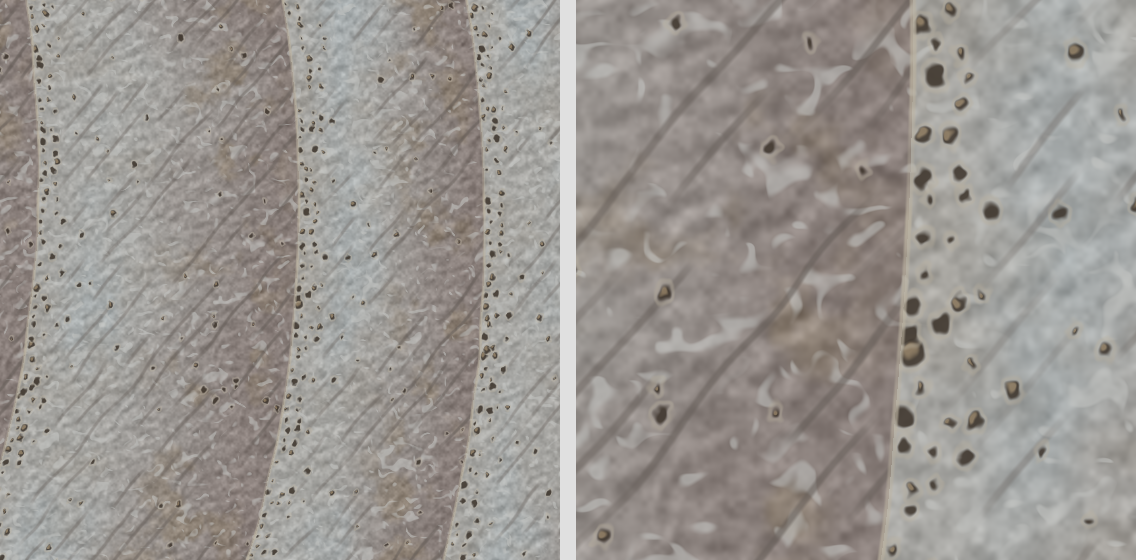
Left: the whole. Right: its middle third, enlarged.
This texture is drawn by a Shadertoy shader. Its source:

```glsl
const float EDGES[5] = float[5](-0.34, 0.069, 0.534, 0.866, 1.25); // ring borders
const vec3 EARLY = vec3(0.652, 0.650, 0.636);
const vec3 LATE = vec3(0.535, 0.492, 0.476);
const vec3 BLUISH = vec3(0.655, 0.685, 0.695);
const vec3 OCHRE = vec3(0.545, 0.490, 0.420);
const vec3 CREAM = vec3(0.730, 0.695, 0.625);
const vec3 FLECK = vec3(0.770, 0.775, 0.765);
const vec3 GROOVE = vec3(0.390, 0.360, 0.340);
const vec3 PORE = vec3(0.230, 0.195, 0.160);
const vec3 PORE_FILL = vec3(0.530, 0.455, 0.350);
const vec2 SAW_DIR = vec2(0.64, 0.77);
const float SAW_COUNT = 34.0;     // saw marks per canvas width
const float PORE_CELL = 0.0185;
const float EDGE_WIDTH = 0.0022;

float hash(vec2 p) {
    vec3 q = fract(p.xyx * 0.1031);
    q += dot(q, q.yzx + 33.33);
    return fract((q.x + q.y) * q.z);
}

float noise(vec2 p) {
    vec2 i = floor(p), f = fract(p);
    f = f * f * (3.0 - 2.0 * f);
    return mix(mix(hash(i), hash(i + vec2(1, 0)), f.x),
               mix(hash(i + vec2(0, 1)), hash(i + vec2(1, 1)), f.x), f.y);
}

float fbm(vec2 p) {
    float sum = 0.0, gain = 0.5;
    for (int i = 0; i < 4; i++) {
        sum += gain * noise(p);
        p = p * 2.03 + 17.3;
        gain *= 0.5;
    }
    return sum / 0.9375;
}

// Pores crowd the start of a ring and thin out away from it
vec3 addPores(vec3 color, vec2 q, float ring, float px) {
    vec2 home = floor(q / PORE_CELL);
    vec2 bent = q + 0.004 * (vec2(noise(q * 190.0), noise(q * 190.0 + 40.0)) - 0.5);
    for (int j = -1; j <= 1; j++)
    for (int i = -1; i <= 1; i++) {
        vec2 cell = home + vec2(i, j);
        vec2 seed = cell + vec2(61.0, 37.0) * (ring + 1.0);
        float dist = (cell.x + 0.5) * PORE_CELL;
        float chance = 0.05 + 0.85 * exp(-dist * dist / 0.0016);
        if (cell.x < 0.0 || hash(seed) > chance) continue;
        vec2 jitter = vec2(hash(seed + 11.7), hash(seed + 29.3));
        vec2 center = (cell + 0.2 + 0.6 * jitter) * PORE_CELL;
        float size = hash(seed + 47.1);
        float radius = mix(0.0024, 0.0074, size * size) * mix(0.65, 1.0, exp(-dist * 30.0));
        vec2 offset = (bent - center) * vec2(1.1, 0.9);
        float r = length(offset);
        float soft = max(0.0014, px);
        float halo = smoothstep(0.0025, 0.0, abs(r - radius - 0.0022));
        float body = 1.0 - smoothstep(radius - soft, radius + soft, r);
        // Some pores are plugged, leaving only a dark crescent
        float plug = step(0.55, hash(seed + 83.9));
        float inner = 1.0 - smoothstep(radius * 0.3, radius * 0.85, length(offset - radius * vec2(-0.25, 0.25)));
        color = mix(color, CREAM, 0.4 * halo);
        color = mix(color, mix(PORE, PORE_FILL, plug * inner), 0.85 * body);
    }
    return color;
}

void mainImage(out vec4 fragColor, in vec2 fragCoord) {
    vec2 p = fragCoord / iResolution.xy;
    float px = 1.0 / iResolution.y;

    // Bowed growth rings of uneven width
    float bow = p.y - (0.70 - 0.12 * p.x);
    float s = p.x + (0.24 - 0.05 * p.x) * bow * bow + 0.004 * (noise(p * vec2(3.0, 14.0)) - 0.5);
    float start = EDGES[0], stop = EDGES[1], ring = 0.0;
    for (int i = 1; i < 4; i++) {
        if (s > EDGES[i]) {
            start = EDGES[i];
            stop = EDGES[i + 1];
            ring = float(i);
        }
    }
    float d = s - start;
    float t = d / (stop - start);

    // Pale early wood darkening to brown late wood
    float cloud = fbm(p * vec2(9.0, 6.0));
    float age = smoothstep(0.25, 1.05, t + 0.35 * (cloud - 0.5));
    vec3 color = mix(EARLY, LATE, age);
    float cool = smoothstep(0.02, 0.10, d) * (1.0 - smoothstep(0.12, 0.24, d));
    color = mix(color, BLUISH, 0.8 * cool * smoothstep(0.35, 0.7, fbm(p * vec2(7.0, 4.0) + 8.0)));
    float stain = smoothstep(0.5, 0.72, fbm(p * 17.0 + 31.0));
    color = mix(color, OCHRE, stain * (0.12 + 0.5 * smoothstep(0.4, 0.75, t) * (1.0 - smoothstep(0.85, 1.0, t))));

    // Lumpy fibre relief lit from one side, and bright flecks
    vec2 saw = vec2(dot(p, SAW_DIR), dot(p, vec2(SAW_DIR.y, -SAW_DIR.x)));
    vec2 fibre = saw * vec2(62.0, 95.0) + 1.5 * noise(p * 40.0);
    color += 0.13 * (noise(fibre) - noise(fibre + vec2(0.35, -0.45)));
    color += 0.09 * (noise(p * 150.0) - 0.5) + 0.05 * (noise(p * 270.0) - 0.5);
    float fleck = smoothstep(0.68, 0.92, noise(p * vec2(85.0, 110.0) + 2.0 * noise(p * 60.0)));
    color = mix(color, FLECK, 0.55 * fleck);

    // Broken diagonal saw marks, each with a shaded flank
    float lane = saw.y * SAW_COUNT + 0.35 * noise(p * 16.0);
    float row = floor(lane);
    float across = fract(lane) - 0.5;
    float broken = smoothstep(0.35, 0.7, noise(vec2(saw.x * 15.0 + 9.0 * hash(vec2(row + 80.0, 3.0)), row * 7.0 + 300.0)));
    float depth = broken * smoothstep(0.01, 0.09, d) * mix(0.55, 0.85, age);
    float line = 1.0 - smoothstep(0.03, 0.10 + px * SAW_COUNT, abs(across));
    float flank = smoothstep(-0.45, 0.0, across) * (1.0 - smoothstep(0.0, 0.12, across));
    color = mix(color, GROOVE, depth * (0.55 * line + 0.14 * flank));

    color = addPores(color, vec2(d, p.y), ring, px);

    // Thin cream seam along each ring border
    float seam = 1.0 - smoothstep(0.4 * EDGE_WIDTH, EDGE_WIDTH + px, min(d, stop - s));
    color = mix(color, CREAM, seam * (0.35 + 0.5 * noise(p * 45.0)));

    fragColor = vec4(clamp(color, 0.0, 1.0), 1.0);
}
```
